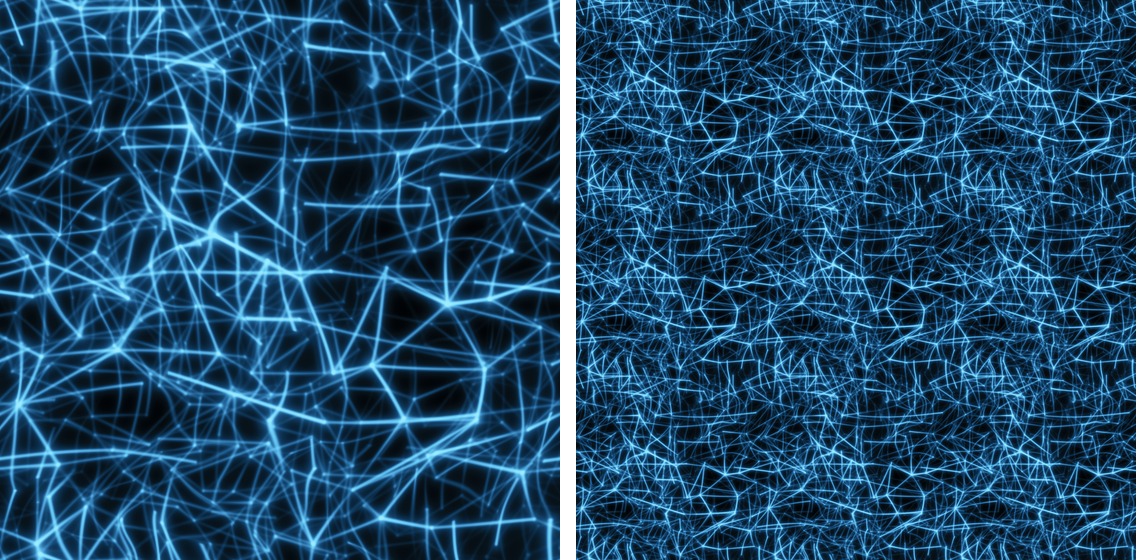
Left: one tile. Right: repeated 3 by 3.
Write a WebGL 1 fragment shader that draws this background.

```glsl
precision highp float;
uniform vec2 u_resolution;

#define CORE_WIDTH 0.0029
#define GLOW_WIDTH 0.0075
#define CORE_GAIN 1.45
#define GLOW_GAIN 0.45
#define EDGE_DROP 0.2
#define BEND 0.016
#define SWAY 0.018
#define HAZE 0.05

const float TAU = 6.28318;

vec2 hash2(vec2 p, float seed) {
  vec3 q = fract(vec3(p.xyx + seed * 7.31) * vec3(0.1031, 0.1030, 0.0973));
  q += dot(q, q.yzx + 33.33);
  return fract((q.xx + q.yz) * q.zy);
}

vec2 wrapCell(vec2 cell, vec2 period) {
  return floor(mod(cell + 0.5, period));
}

// Smooth value noise that repeats every "period" cells
vec2 noise2(vec2 uv, float period, float seed) {
  vec2 p = uv * period;
  vec2 c = floor(p);
  vec2 f = fract(p);
  f = f * f * (3.0 - 2.0 * f);
  vec2 n = vec2(period);
  vec2 a = hash2(wrapCell(c, n), seed);
  vec2 b = hash2(wrapCell(c + vec2(1.0, 0.0), n), seed);
  vec2 d = hash2(wrapCell(c + vec2(0.0, 1.0), n), seed);
  vec2 e = hash2(wrapCell(c + 1.0, n), seed);
  return mix(mix(a, b, f.x), mix(d, e, f.x), f.y);
}

// Jittered mesh vertex in canvas units
vec2 vertex(vec2 cell, vec2 grid, float seed) {
  return (cell + hash2(wrapCell(cell, grid), seed)) / grid;
}

// Light of one glowing segment whose strength varies along its length
float filament(vec2 p, vec2 a, vec2 b, vec2 ends) {
  vec2 ab = b - a;
  float t = clamp(dot(p - a, ab) / max(dot(ab, ab), 1e-6), 0.0, 1.0);
  float d = length(p - a - ab * t);
  float core = exp(-d * d / (CORE_WIDTH * CORE_WIDTH));
  float glow = exp(-d / GLOW_WIDTH);
  return mix(ends.x, ends.y, t) * (CORE_GAIN * core + GLOW_GAIN * glow);
}

vec2 edgeEnds(vec2 id, float seed) {
  vec2 h = hash2(id, seed);
  float present = step(EDGE_DROP, fract((h.x + h.y) * 17.0));
  return present * (0.12 + 1.2 * h * h);
}

// Weights: horizontal, upright and diagonal edges
float mesh(vec2 p, vec2 grid, vec3 weights, float seed) {
  vec2 home = floor(p * grid);
  float light = 0.0;
  for (int j = -2; j <= 1; j++) {
    for (int i = -2; i <= 1; i++) {
      vec2 cell = home + vec2(float(i), float(j));
      vec2 id = wrapCell(cell, grid);
      vec2 a = vertex(cell, grid, seed);
      vec2 b = vertex(cell + vec2(1.0, 0.0), grid, seed);
      vec2 c = vertex(cell + vec2(0.0, 1.0), grid, seed);
      vec2 d = vertex(cell + 1.0, grid, seed);
      bool rising = hash2(id, seed + 4.0).x > 0.4;
      vec2 from = rising ? a : c;
      vec2 to = rising ? d : b;
      light += weights.x * filament(p, a, b, edgeEnds(id, seed + 1.0));
      light += weights.y * filament(p, a, c, edgeEnds(id, seed + 2.0));
      light += weights.z * filament(p, from, to, edgeEnds(id, seed + 3.0));
    }
  }
  return light;
}

vec3 electricRamp(float v) {
  vec3 c = mix(vec3(0.0, 0.01, 0.02), vec3(0.03, 0.07, 0.10), smoothstep(0.0, 0.09, v));
  c = mix(c, vec3(0.04, 0.16, 0.26), clamp((v - 0.09) / 0.11, 0.0, 1.0));
  c = mix(c, vec3(0.08, 0.28, 0.45), clamp((v - 0.2) / 0.2, 0.0, 1.0));
  c = mix(c, vec3(0.17, 0.45, 0.66), clamp((v - 0.4) / 0.2, 0.0, 1.0));
  c = mix(c, vec3(0.30, 0.64, 0.85), clamp((v - 0.6) / 0.18, 0.0, 1.0));
  c = mix(c, vec3(0.42, 0.81, 0.96), clamp((v - 0.78) / 0.14, 0.0, 1.0));
  return mix(c, vec3(0.62, 0.92, 1.0), clamp((v - 0.92) / 0.08, 0.0, 1.0));
}

void main() {
  vec2 uv = gl_FragCoord.xy / u_resolution;

  // Gentle sway for all layers, tighter bends for the fine ones
  vec2 p = uv + SWAY * sin(TAU * (uv.yx * vec2(2.0, 1.0) + vec2(0.1, 0.6)));
  vec2 bent = p + BEND * (noise2(uv, 13.0, 2.0) - 0.5) * 2.0;

  // Regions where each layer gathers or fades
  vec2 dense = smoothstep(0.22, 0.72, noise2(uv, 5.0, 11.0));
  vec2 sparse = smoothstep(0.25, 0.75, noise2(uv, 4.0, 23.0));

  float light = HAZE * sparse.y;
  light += mesh(p, vec2(8.0, 9.0), vec3(1.5, 1.3, 1.3), 31.0) * (0.3 + 0.75 * dense.x);
  light += mesh(p, vec2(4.0, 9.0), vec3(1.7, 0.0, 0.0), 47.0) * (0.5 + 0.6 * sparse.x);
  light += mesh(bent, vec2(13.0, 11.0), vec3(0.8, 0.9, 0.6), 59.0) * (0.1 + 0.9 * dense.y);
  light += mesh(bent, vec2(19.0, 10.0), vec3(0.0, 1.2, 0.0), 71.0) * sparse.y;
  light += mesh(p, vec2(14.0, 17.0), vec3(0.35, 0.3, 0.3), 83.0) * (0.2 + 0.8 * sparse.x);

  gl_FragColor = vec4(electricRamp(1.0 - exp(-light)), 1.0);
}
```
